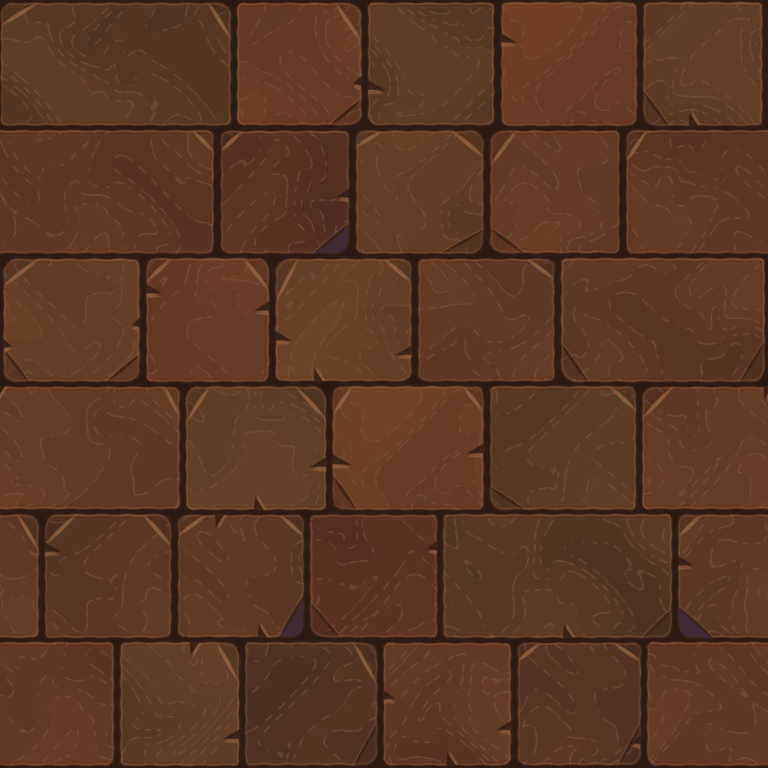
Give the GLSL for this texture, as a WebGL 1 fragment shader.

```glsl
precision highp float;
uniform vec2 u_resolution;

#define ROWS 6.0
#define JOINT vec2(0.0046, 0.0036)
#define JITTER 0.016
#define LEVELS 6.0
#define RIM_WIDTH 0.0024
#define LINE_WIDTH 0.0005
#define JOINT_COLOR vec3(0.20, 0.115, 0.08)
#define DARK_CLAY vec3(0.275, 0.172, 0.132)
#define LIGHT_CLAY vec3(0.45, 0.275, 0.175)
#define WORN_EDGE vec3(0.58, 0.39, 0.26)
#define CONTOUR vec3(0.47, 0.34, 0.26)
#define PURPLE_CHIP vec3(0.25, 0.165, 0.20)

float hash(vec2 p) {
  return fract(sin(dot(p, vec2(12.99, 78.23))) * 4375.85);
}

// Start of the first narrow brick, narrow pitch, bricks in the row
vec3 rowLayout(float row) {
  if (row < 0.5) return vec3(0.305, 0.174, 5.0);
  if (row < 1.5) return vec3(0.283, 0.177, 4.0);
  if (row < 2.5) return vec3(0.000, 0.180, 5.0);
  if (row < 3.5) return vec3(0.238, 0.198, 4.0);
  if (row < 4.5) return vec3(0.879, 0.172, 5.0);
  return vec3(0.152, 0.170, 5.0);
}

// The last brick of each row takes up the remaining width
float jointAt(float k, float row, vec3 layout) {
  if (k < 0.5) return 0.0;
  if (k > layout.z - 0.5) return 1.0;
  return k * layout.y + JITTER * (hash(vec2(k, row + 3.0)) - 0.5);
}

// Warped layered sines for the painted tone bands
float toneField(vec2 p, float seed) {
  vec2 q = p * 23.0 + seed * vec2(37.0, 61.0);
  q += 0.9 * sin(q.yx * 1.3 + seed * 9.0);
  q += 0.35 * sin(q.yx * 2.9 + 1.7);
  float waves = sin(q.x) + sin(q.y * 0.8 + q.x * 0.4);
  return 0.5 + 0.21 * waves + 0.05 * sin(q.x * 3.1 - q.y * 2.3);
}

float roundedBox(vec2 p, vec2 halfSize, float radius) {
  vec2 q = abs(p) - halfSize + radius;
  return length(max(q, 0.0)) + min(max(q.x, q.y), 0.0) - radius;
}

// Triangular notch cut inward from an edge
float wedge(float depth, float along, float len, float width) {
  return max(abs(along + 0.3 * depth) - width * (1.0 - depth / len), depth - len);
}

void main() {
  vec2 uv = gl_FragCoord.xy / u_resolution;
  float px = 1.0 / min(u_resolution.x, u_resolution.y);

  // Find the brick and its local frame
  float row = min(floor((1.0 - uv.y) * ROWS), ROWS - 1.0);
  vec3 layout = rowLayout(row);
  float u = fract(uv.x - layout.x);
  float left = 0.0, right = 1.0, column = 0.0;
  for (int i = 0; i < 5; i++) {
    float k = float(i);
    float a = jointAt(k, row, layout);
    if (k < layout.z && u >= a) {
      left = a;
      right = jointAt(k + 1.0, row, layout);
      column = k;
    }
  }
  vec2 id = vec2(column, row);
  float seed = hash(id + 0.7);
  vec2 p = vec2(u - 0.5 * (left + right), uv.y - 1.0 + (row + 0.5) / ROWS);
  vec2 halfSize = 0.5 * vec2(right - left, 1.0 / ROWS) - JOINT;

  // Brick outline with uneven edges and corners
  vec2 side = sign(p);
  vec2 inset = halfSize - abs(p);
  float chip = hash(id * 3.1 + side * 1.7 + 11.0);
  float d = roundedBox(p, halfSize, 0.006 + 0.014 * chip * chip);
  d += 0.0005 * (sin(p.x * 190.0 + seed * 40.0) + sin(p.y * 230.0 + seed * 70.0));

  // Tone bands and their faint broken contours
  float v = toneField(p, seed) * LEVELS;
  float e = 0.001;
  vec2 slope = vec2(toneField(p + vec2(e, 0.0), seed), toneField(p + vec2(0.0, e), seed));
  float grad = max(length(slope * LEVELS - v) / e, 15.0);
  float level = floor(v) - 1.0 + smoothstep(0.0, grad * px, fract(v));
  float tone = 0.23 + 0.5 * hash(id * 2.3 + 5.0) + 0.38 * (level / LEVELS - 0.36);
  vec3 color = mix(DARK_CLAY, LIGHT_CLAY, clamp(tone, 0.0, 1.0));
  color *= mix(vec3(1.05, 0.95, 0.95), vec3(0.96, 1.04, 0.98), hash(id + 23.0));
  float contour = abs(fract(v + 0.5) - 0.5) / grad;
  float dash = smoothstep(-0.5, 0.3, sin(p.x * 420.0) + sin(p.y * 370.0 + seed * 9.0));
  color = mix(color, CONTOUR, 0.5 * dash * (1.0 - smoothstep(LINE_WIDTH, LINE_WIDTH + px, contour)));

  // Worn rim, strongest along the top
  float wear = 0.5 + 0.25 * sin(p.x * 75.0 + seed * 30.0) + 0.25 * sin(p.y * 95.0 + seed * 50.0);
  float rim = smoothstep(-RIM_WIDTH - px, -RIM_WIDTH + px, d);
  float topRim = smoothstep(0.006, 0.0, halfSize.y - p.y);
  color = mix(color, WORN_EDGE, rim * (0.15 + 0.3 * wear + 0.2 * topRim));

  // Chipped corners: pale strokes above, dark cracks below
  float lean = mix(0.7, 1.4, hash(id + side * 4.3 + 31.0));
  float reach = 0.014 + 0.028 * chip;
  float across = inset.x * lean + inset.y / lean - reach;
  float along = (inset.x * lean - inset.y / lean) / reach;
  float taper = 0.0034 * (1.0 - along * along);
  float hasChip = step(side.y > 0.0 ? 0.4 : 0.72, chip);
  float facet = hasChip * smoothstep(px, -px, across);
  float stroke = hasChip * smoothstep(px, -px, abs(across) - taper);
  float glint = hasChip * smoothstep(px, -px, abs(across - 0.003) - 0.4 * taper);
  color = mix(color, chip > 0.97 ? PURPLE_CHIP : color * 0.88, facet);
  color = mix(color, WORN_EDGE, 0.55 * glint);
  color = mix(color, side.y > 0.0 ? WORN_EDGE : JOINT_COLOR * 1.1, 0.75 * stroke);

  // Notches in the sides and the top or bottom edge
  float sideHash = hash(id * 1.9 + vec2(side.x, 47.0));
  float edgeHash = hash(id * 2.7 + vec2(53.0, side.y));
  float sideAt = p.y - 0.1 * (fract(sideHash * 17.0) - 0.5);
  float edgeAt = p.x - 0.9 * halfSize.x * (fract(edgeHash * 19.0) - 0.5);
  vec2 present = step(vec2(0.55, 0.72), vec2(sideHash, edgeHash));
  float len = 0.010 + 0.014 * fract(sideHash * 31.0);
  float sideCut = wedge(inset.x, sideAt, len, 0.006);
  float edgeCut = wedge(inset.y, edgeAt, 0.016, 0.006);
  float sideGlint = wedge(inset.x, sideAt + 0.005, len * 0.9, 0.007);
  float edgeGlint = wedge(inset.y, edgeAt - 0.004, 0.019, 0.006);
  vec2 glints = present * smoothstep(vec2(px), vec2(-px), vec2(sideGlint, edgeGlint));
  vec2 cuts = present * smoothstep(vec2(px), vec2(-px), vec2(sideCut, edgeCut));
  color = mix(color, WORN_EDGE, 0.6 * max(glints.x, glints.y));
  color = mix(color, JOINT_COLOR, 0.9 * max(cuts.x, cuts.y));

  // Recessed joints, deepest in the middle
  vec3 joint = JOINT_COLOR * mix(1.08, 0.85, smoothstep(0.0, 0.004, d));
  gl_FragColor = vec4(mix(color, joint, smoothstep(-px, px, d)), 1.0);
}
```
